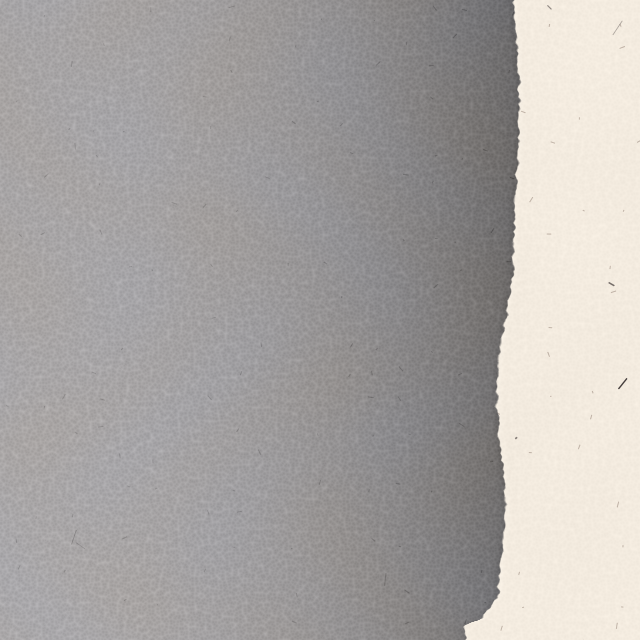
Give the GLSL for this texture, as a three.js fragment shader.

```glsl
// Grey card with a soft shadow deepening toward a torn edge, beside cream paper.
// The tear is a sum of smooth steps plus fine waves; cellular noise gives the grain,
// and short capsules in a jittered grid give the scattered fibres.
varying vec2 vUv;

vec2 hash2(vec2 p) {
  vec3 q = fract(vec3(p.xyx) * vec3(0.1031, 0.1030, 0.0973));
  q += dot(q, q.yzx + 33.33);
  return fract((q.xx + q.yz) * q.zy);
}

// Distance to the nearest jittered point
float cellular(vec2 p) {
  vec2 cell = floor(p), f = fract(p);
  float nearest = 2.0;
  for (int j = -1; j <= 1; j++) {
    for (int i = -1; i <= 1; i++) {
      vec2 o = vec2(float(i), float(j));
      vec2 d = o + hash2(cell + o) - f;
      nearest = min(nearest, dot(d, d));
    }
  }
  return sqrt(nearest);
}

// Soft-edged stroke from a to b
float stroke(vec2 p, vec2 a, vec2 b, float radius) {
  vec2 ab = b - a;
  float h = clamp(dot(p - a, ab) / dot(ab, ab), 0.0, 1.0);
  return 1.0 - smoothstep(radius - 0.001, radius + 0.001, length(p - a - ab * h));
}

// Horizontal place of the tear at height y
float tearLine(float y) {
  float x = 0.726;
  x += 0.027 * smoothstep(0.021, 0.035, y);
  x += 0.026 * smoothstep(0.031, 0.078, y);
  x += 0.010 * smoothstep(0.08, 0.20, y);
  x -= 0.013 * smoothstep(0.20, 0.39, y);
  x += 0.026 * smoothstep(0.40, 0.60, y);
  x += 0.009 * smoothstep(0.60, 0.84, y);
  x -= 0.008 * smoothstep(0.84, 1.0, y);
  // Ragged fibres along the edge
  x += 0.0011 * sin(y * 137.0 + 2.0 * sin(y * 51.0));
  x += 0.0008 * sin(y * 331.0 + 3.0 * sin(y * 89.0));
  return x;
}

// One faint short fibre in some cells of a grid
float fibres(vec2 p, float count) {
  vec2 cell = floor(p * count);
  vec2 r = hash2(cell + 71.0);
  vec2 center = (cell + 0.25 + 0.5 * r) / count;
  float angle = 6.283 * hash2(cell + 19.0).x;
  vec2 reach = vec2(cos(angle), sin(angle)) * 0.004 * r.y;
  float shown = step(0.72, hash2(cell + 43.0).y);
  return shown * stroke(p, center - reach, center + reach + 0.0002, 0.0008);
}

void main() {
  vec2 p = vUv;
  float fine = cellular(p * 190.0) - 0.5;
  float coarse = cellular(p * 85.0 + 37.0) - 0.5;
  float grain = 0.075 * fine + 0.03 * coarse;
  float cloud = sin(p.x * 17.0 + 2.0 * sin(p.y * 9.0)) * sin(p.y * 13.0 + sin(p.x * 11.0));
  float weave = sin(p.x * 410.0 + 2.0 * sin(p.y * 37.0)) + sin(p.y * 370.0 + 2.0 * sin(p.x * 43.0));

  // Grey card, darkest beside the tear
  float shade = 0.662 - 0.225 * pow(p.x / 0.8, 2.5);
  shade += 0.012 * (0.5 - p.y) + 0.004 * cloud + 0.003 * weave;
  vec3 card = shade * vec3(1.008, 0.993, 0.998) + grain;
  card += vec3(-0.005, 0.0, 0.008) * cloud;
  card -= 0.10 * fibres(p, 23.0);
  card -= 0.13 * stroke(p, vec2(0.112, 0.150), vec2(0.119, 0.171), 0.0007);
  card -= 0.10 * stroke(p, vec2(0.119, 0.152), vec2(0.132, 0.143), 0.0007);
  card -= 0.09 * stroke(p, vec2(0.601, 0.085), vec2(0.603, 0.104), 0.0008);

  // Cream paper with muted mottling
  vec3 paper = vec3(0.957, 0.925, 0.878) + 0.35 * grain;
  paper += 0.004 * cloud + 0.002 * weave;
  paper -= vec3(0.20, 0.22, 0.22) * fibres(p + 0.013, 21.0);

  // Dark flecks in the paper
  float fleck = 0.9 * stroke(p, vec2(0.967, 0.393), vec2(0.979, 0.408), 0.0011);
  fleck = max(fleck, 0.65 * stroke(p, vec2(0.952, 0.558), vec2(0.959, 0.554), 0.0012));
  fleck = max(fleck, 0.35 * stroke(p, vec2(0.958, 0.946), vec2(0.972, 0.967), 0.0007));
  fleck = max(fleck, 0.55 * stroke(p, vec2(0.806, 0.315), vec2(0.807, 0.316), 0.0014));
  fleck = max(fleck, 0.50 * stroke(p, vec2(0.856, 0.991), vec2(0.861, 0.986), 0.0009));
  paper = mix(paper, vec3(0.20, 0.17, 0.17), fleck);

  // Torn boundary: thin dark contact line, then a pale raised lip
  float side = p.x - tearLine(p.y) + 0.004 * coarse;
  card -= 0.035 * smoothstep(-0.012, 0.0, side);
  paper += vec3(0.012, 0.014, 0.016) * (1.0 - smoothstep(0.002, 0.010, side));
  vec3 color = mix(card, paper, smoothstep(-0.0015, 0.0020, side));

  gl_FragColor = vec4(clamp(color, 0.0, 1.0), 1.0);
}
```
